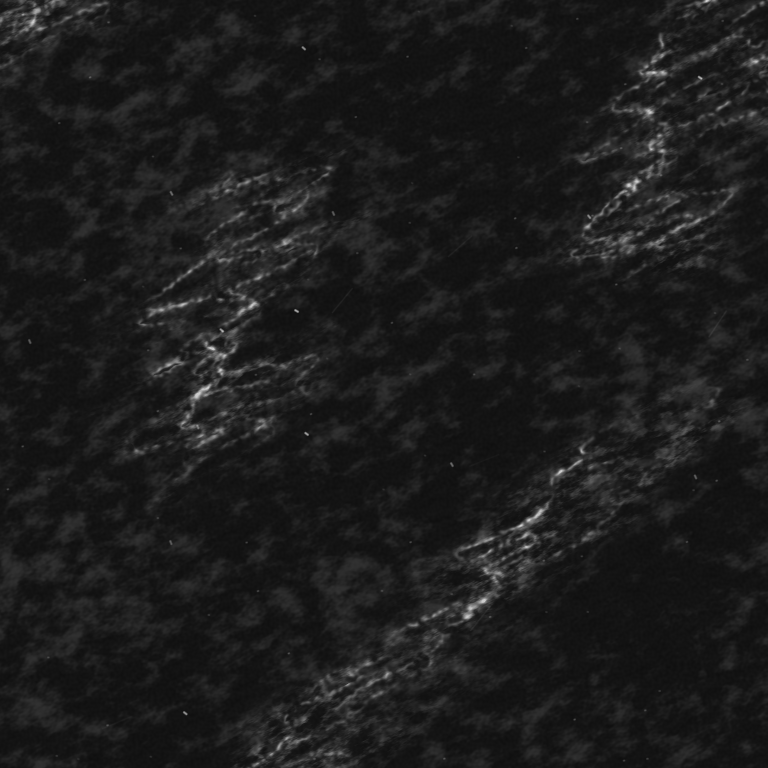
Write a WebGL 2 fragment shader that draws this texture.

```glsl
#version 300 es
precision highp float;
// Near-black marble: gritty mottled haze, folded pale veins and scattered flecks.
// Each vein is a straight axis sheared along the grain by stretched gradient
// noise; several near-parallel folds are drawn by their distance, with a haze.

#define BASE_GREY 0.073
#define HAZE_GAIN 0.115
#define VEIN_GAIN 0.27
#define VEIN_HAZE 0.085
#define VEIN_WIDTH 0.0026
#define VEIN_COUNT 4
#define FOLD_LAYERS 4
#define FOLD_SHIFT 0.27
#define GRAIN_ANGLE 0.42
#define FLECK_GAIN 0.6

uniform vec2 u_resolution;
out vec4 fragColor;

vec2 hash2(vec2 p) {
    vec3 q = fract(p.xyx * vec3(0.1031, 0.1030, 0.0973));
    q += dot(q, q.yzx + 33.33);
    return fract((q.xx + q.yz) * q.zy);
}

vec2 direction(float angle) { return vec2(cos(angle), sin(angle)); }

// Coordinates along and across the given direction
vec2 align(vec2 p, float angle) {
    vec2 d = direction(angle);
    return vec2(dot(p, d), dot(p, vec2(-d.y, d.x)));
}

float cornerSlope(vec2 cell, vec2 corner, vec2 f) {
    return dot(direction(6.2832 * hash2(cell + corner).x), f - corner);
}

float gradientNoise(vec2 p) {
    vec2 c = floor(p), f = p - c;
    vec2 s = f * f * f * (f * (f * 6.0 - 15.0) + 10.0);
    vec2 e = vec2(0.0, 1.0);
    return mix(mix(cornerSlope(c, e.xx, f), cornerSlope(c, e.yx, f), s.x),
               mix(cornerSlope(c, e.xy, f), cornerSlope(c, e.yy, f), s.x), s.y);
}

float fbm(vec2 p) {
    float sum = 0.0, weight = 1.0;
    for (int i = 0; i < 4; i++) {
        sum += weight * gradientNoise(p);
        p = align(p, 0.3) * 2.03 + 17.3;
        weight *= 0.66;
    }
    return sum;
}

// x: position along the vein, +-1 at its ends; y: signed offset from its fold
vec2 veinCoords(vec2 p, float id, float layer) {
    vec2 centre = vec2(fract(1.01 + 0.3 * id) - 0.02, fract(0.95 - 0.375 * id));
    float tilt = mix(0.74, 1.4, mod(id, 2.0));
    float halfLength = 0.2 + 0.2 * exp(-3.0 * (id - 2.0) * (id - 2.0));
    vec2 g = align(p, GRAIN_ANGLE) + 7.0 * id;
    float shift = gradientNoise(g * vec2(3.0, 17.0) + 0.27 * layer)
                + 0.45 * gradientNoise(g * vec2(8.0, 41.0) + 5.7 * layer);
    vec2 q = align(p - centre + direction(GRAIN_ANGLE) * FOLD_SHIFT * shift, tilt);
    return vec2(q.x / halfLength, q.y + 0.02 * (layer - 1.5));
}

float veins(vec2 p) {
    float width = max(VEIN_WIDTH, 1.0 / u_resolution.y), total = 0.0;
    vec2 g = align(p, GRAIN_ANGLE), offset = vec2(0.0015, 0.0);
    vec2 rough = p + 0.0035 * vec2(gradientNoise(p * 90.0), gradientNoise(p * 90.0 + 40.0));
    float grit = 0.8 + 1.7 * gradientNoise(p * 120.0) + 1.2 * gradientNoise(g * vec2(38.0, 60.0));
    grit = clamp(grit, 0.12, 2.0);
    float streaks = smoothstep(-0.3, 0.6, fbm(g * vec2(24.0, 62.0)));
    for (int i = 0; i < VEIN_COUNT; i++) {
        for (int j = 0; j < FOLD_LAYERS; j++) {
            float id = float(i), layer = float(j);
            vec2 v = veinCoords(rough, id, layer);
            float ends = 1.0 - smoothstep(0.75, 1.05, abs(v.x));
            if (ends <= 0.0) continue;
            vec2 slope = vec2(veinCoords(rough + offset, id, layer).y,
                              veinCoords(rough + offset.yx, id, layer).y) - v.y;
            float d = abs(v.y) / max(length(slope) / offset.x, 0.6);
            float patches = smoothstep(-0.3, 0.3, gradientNoise(g * vec2(9.0, 19.0) + 9.0 * layer + id));
            float line = exp(-d * d / (width * width)) + 0.25 * exp(-d / 0.007);
            float haze = exp(-v.y * v.y / 0.0012) * streaks * (0.4 + 0.6 * grit);
            total += ends * (VEIN_GAIN * line * grit * patches * pow(0.8, layer) + VEIN_HAZE * haze);
        }
    }
    return total;
}

// Short strokes, at most one in each cell of a grid
float flecks(vec2 p, float cells, float chance, float halfLength, float radius, float angle) {
    vec2 cell = floor(p * cells), pick = hash2(cell + cells);
    vec2 place = 0.2 + 0.6 * hash2(cell + 2.0 * cells + 5.0);
    vec2 q = align(p - (cell + place) / cells, angle + 0.8 * (pick.y - 0.5));
    q.x -= clamp(q.x, -halfLength, halfLength);
    float pixel = 1.0 / u_resolution.y;
    float cover = 1.0 - smoothstep(radius - pixel, radius + pixel, length(q));
    return cover * step(pick.x, chance) * (0.35 + 0.65 * pick.y);
}

void main() {
    vec2 p = gl_FragCoord.xy / u_resolution.y;
    vec2 g = align(p, GRAIN_ANGLE);

    // Mottled ground, finer than the broad drift that gathers it
    float drift = gradientNoise(g * vec2(3.0, 5.0) + 8.0);
    float mottle = fbm(g * vec2(19.0, 30.0) + 3.0) + 0.6 * drift;
    float grey = BASE_GREY + HAZE_GAIN * smoothstep(-0.2, 1.0, mottle);
    grey += 0.012 * gradientNoise(g * vec2(30.0, 110.0)) + 0.018 * gradientNoise(p * 210.0);

    grey += veins(p);

    // Bright chips, dust and faint hairs
    grey += FLECK_GAIN * flecks(p, 6.0, 0.22, 0.0018, 0.0013, -0.9);
    grey += 0.4 * FLECK_GAIN * flecks(p, 23.0, 0.16, 0.0004, 0.0010, 0.0);
    grey += 0.13 * FLECK_GAIN * flecks(p, 4.0, 0.4, 0.02, 0.0008, 0.75);

    fragColor = vec4(vec3(min(grey, 0.8)), 1.0);
}
```
